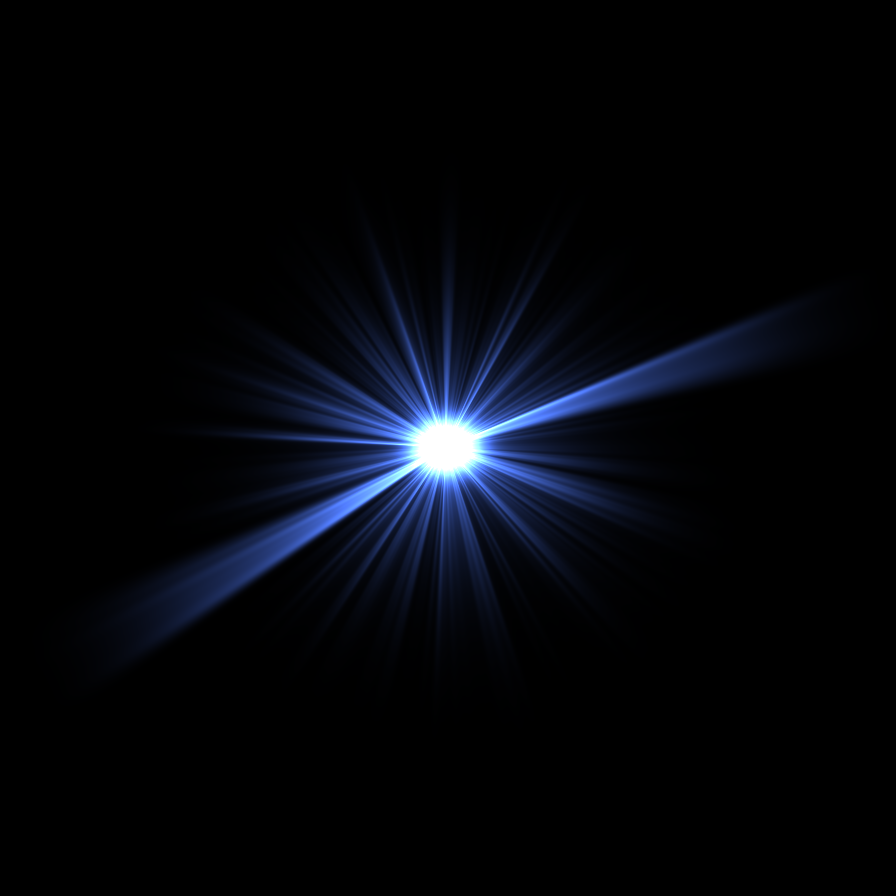
A Shadertoy shader for this background:

```glsl
// A blue-white star flare on black: a saturated core, a spray of fine rays
// and two opposed fan-shaped beams. Everything is drawn in polar coordinates,
// as angular profiles multiplied by exponential falloffs along the radius.

const float PI = 3.14159265;
const float TAU = 6.2831853;

const vec2 CENTER = vec2(0.4975, 0.501);
const vec3 TINT = vec3(0.32, 0.49, 1.0);

const float CORE_GAIN = 6.5;
const float CORE_RADIUS = 0.026;
const vec2 CORE_SQUEEZE = vec2(0.88, 1.08);

const float RAY_GAIN = 2.3;
const float RAY_MIN_LENGTH = 0.031;
const float RAY_EXTRA_LENGTH = 0.062;
const float RAY_END = 0.37;

const float BEAM_GAIN = 2.7;
const float BEAM_LENGTH = 0.15;
const float BEAM_END = 0.54;
// Start and end angle of each fan, in degrees
const vec2 RIGHT_FAN = vec2(11.5, 24.0);
const vec2 LEFT_FAN = vec2(201.0, 215.8);

// Directions of the dominant streaks, in degrees
const int STREAKS = 12;
const float STREAK_ANGLES[STREAKS] = float[STREAKS](
    63.0, 88.0, 110.0, 124.0, 148.0, 162.0,
    175.0, 193.0, 268.0, 285.0, 320.0, 343.0);

float hash(float n) {
    return fract(sin(n * 12.9898) * 43758.5453);
}

// Smooth noise around the circle, with a whole number of cells per turn
float angularNoise(float angle, float cells, float seed) {
    float x = fract(angle / TAU) * cells;
    float cell = floor(x);
    float t = smoothstep(0.0, 1.0, x - cell);
    return mix(hash(cell + seed), hash(mod(cell + 1.0, cells) + seed), t);
}

// Signed difference between two directions
float angleGap(float a, float b) {
    return mod(a - b + PI, TAU) - PI;
}

// Broad soft streaks in the chosen directions
float streaks(float angle) {
    float sum = 0.0;
    for (int i = 0; i < STREAKS; i++) {
        float id = float(i);
        float width = radians(mix(2.0, 4.5, hash(id + 7.0)));
        float gap = angleGap(angle, radians(STREAK_ANGLES[i])) / width;
        sum += mix(0.3, 0.5, hash(id + 31.0)) * exp(-gap * gap);
    }
    return sum;
}

// Fine rays whose strength and length both follow the angular pattern
float rays(float angle, float r) {
    float broad = angularNoise(angle, 38.0, 11.0);
    float medium = angularNoise(angle, 96.0, 83.0);
    float fine = angularNoise(angle, 230.0, 211.0);
    float sideways = 0.12 * cos(angle) * cos(angle);
    float pattern = 0.22 * broad + 0.24 * medium + 0.24 * fine
                  + streaks(angle) * (0.55 + 0.45 * fine) + sideways;
    pattern = clamp(pattern, 0.0, 1.0);
    float reach = RAY_MIN_LENGTH + RAY_EXTRA_LENGTH * pattern;
    float strength = mix(0.55, 1.15, pattern) * (0.65 + 0.6 * medium * fine);
    float fade = 1.0 - smoothstep(0.12, RAY_END, r);
    return RAY_GAIN * strength * exp(-r / reach) * fade;
}

// A fan with a soft start, a bright rim near its end and faint inner grain
float beam(float angle, float r, vec2 fan) {
    vec2 limits = radians(fan);
    float t = angleGap(angle, limits.x) / (limits.y - limits.x);
    float body = smoothstep(0.0, 0.5, t) * (1.0 - smoothstep(0.74, 1.02, t));
    float rimGap = (t - 0.86) / 0.09;
    float rim = exp(-rimGap * rimGap);
    float grain = 0.86 + 0.28 * angularNoise(angle, 260.0, 401.0);
    float profile = (0.78 * body + 0.4 * rim) * grain;
    float fade = 1.0 - smoothstep(0.3, BEAM_END, r);
    return BEAM_GAIN * profile * exp(-r / BEAM_LENGTH) * fade;
}

void mainImage(out vec4 fragColor, in vec2 fragCoord) {
    vec2 p = (fragCoord - CENTER * iResolution.xy)
           / min(iResolution.x, iResolution.y);
    float r = length(p);
    float angle = atan(p.y, p.x + 1e-6);

    // Slightly widened core
    float coreR = length(p * CORE_SQUEEZE) / CORE_RADIUS;
    float light = CORE_GAIN * exp(-coreR * coreR);

    light += rays(angle, r);
    light += beam(angle, r, RIGHT_FAN) + beam(angle, r, LEFT_FAN);

    // Strong light clips to white, weak light keeps the blue tint
    fragColor = vec4(min(TINT * light, 1.0), 1.0);
}
```
